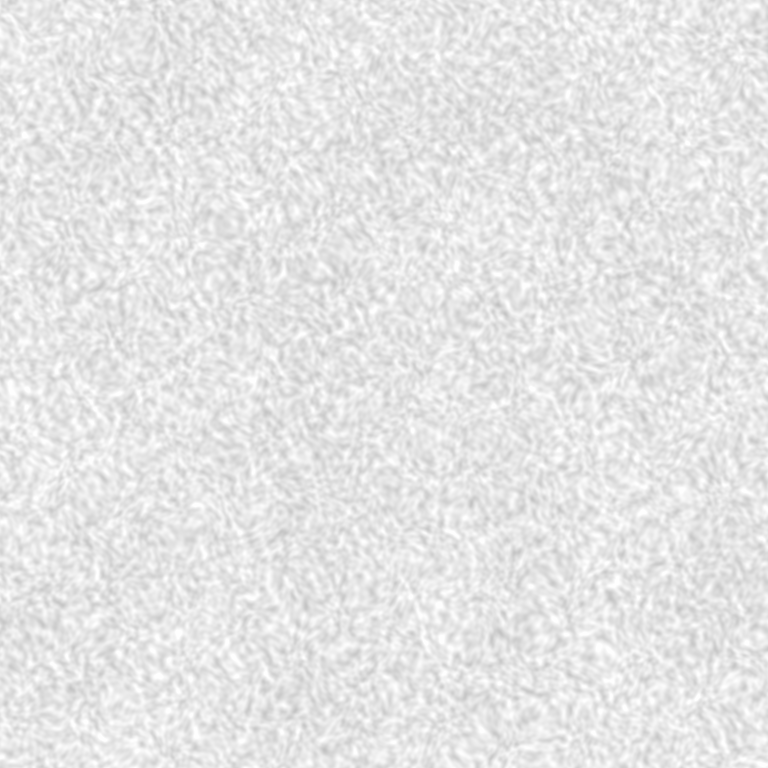
A WebGL 2 fragment shader for this texture:

```glsl
#version 300 es
precision highp float;
// Pale, finely grained plaster with soft bumps stretched along a steep diagonal.

uniform vec2 u_resolution;
out vec4 fragColor;

// Integer hash of a lattice cell, returned as an angle
float cellAngle(vec2 cell) {
    uvec2 q = uvec2(ivec2(cell) + 4096) * uvec2(1597u, 3571u);
    uint h = (q.x ^ (q.y << 7)) * 747796405u + 289133u;
    h = ((h >> ((h >> 28u) + 4u)) ^ h) * 277803u;
    h = (h >> 15u) ^ h;
    return float(h & 65535u) / 65536.0 * 6.28319;
}

float cornerSlope(vec2 cell, vec2 offset) {
    float a = cellAngle(cell);
    return dot(vec2(cos(a), sin(a)), offset);
}

// Gradient noise centred on zero
float gradientNoise(vec2 p) {
    vec2 i = floor(p);
    vec2 f = p - i;
    vec2 w = f * f * f * (f * (f * 6.0 - 15.0) + 10.0);
    vec2 e = vec2(1.0, 0.0);
    float low = mix(cornerSlope(i, f), cornerSlope(i + e, f - e), w.x);
    float high = mix(cornerSlope(i + e.yx, f - e.yx), cornerSlope(i + 1.0, f - 1.0), w.x);
    return mix(low, high, w.y);
}

void main() {
    vec2 uv = gl_FragCoord.xy / u_resolution;

    // Gentle warp keeps the grain from running in straight lines
    vec2 warp = vec2(gradientNoise(uv * 17.0 + 40.0), gradientNoise(uv * 17.0 + 90.0));
    vec2 p = uv + 0.012 * warp;

    // Axes across and along the grain, with the bumps longer than wide
    vec2 across = vec2(0.88, 0.47);
    vec2 along = vec2(0.47, -0.88);
    vec2 grain = vec2(dot(p, across) * 1.2, dot(p, along) * 0.82);

    // Coarse and fine bumps, the fine ones turned off the coarse lattice
    float coarse = gradientNoise(grain * 74.0 + 7.3);
    vec2 turned = mat2(0.92, 0.39, -0.39, 0.92) * p;
    float fine = gradientNoise(turned * 122.0 + 31.7);
    float relief = 0.78 * coarse + 0.64 * fine;

    // Broad, faint unevenness of the surface
    float broad = gradientNoise(uv * 5.0 + 12.4) + gradientNoise(grain * 19.0 + 63.1);

    float shade = 0.9 + 0.172 * relief + 0.032 * broad;
    fragColor = vec4(vec3(clamp(shade, 0.74, 0.995)), 1.0);
}
```
